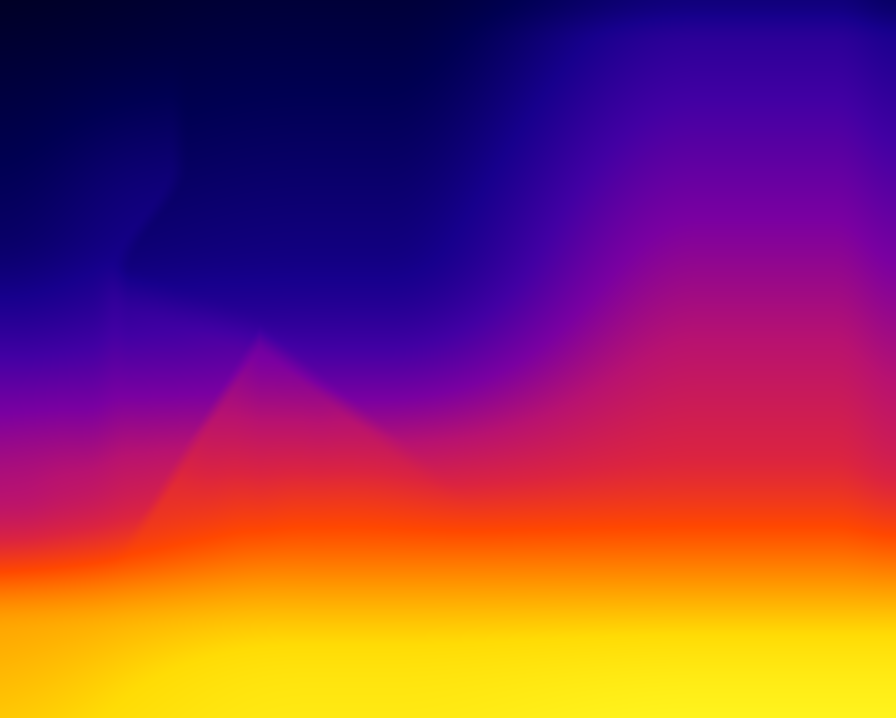
This texture map is drawn by a Shadertoy shader. Its source:

```glsl
#define STREAK_AMOUNT 0.16
#define STREAK_SCALE vec2(30.0, 5.0)
#define RIDGE_PEAK vec2(0.29, 0.54)
#define RIDGE_HEAT 0.65
#define SHELF_HEAT 0.5
#define PLUME_HEAT 0.35
#define EDGE_COOLING 0.35

const int STOPS = 11;
const vec3 HEAT_COLORS[STOPS] = vec3[STOPS](
    vec3(0.00, 0.00, 0.10), vec3(0.00, 0.00, 0.32), vec3(0.09, 0.00, 0.55),
    vec3(0.26, 0.00, 0.64), vec3(0.48, 0.00, 0.63), vec3(0.72, 0.07, 0.44),
    vec3(0.86, 0.14, 0.25), vec3(1.00, 0.28, 0.00), vec3(1.00, 0.57, 0.00),
    vec3(1.00, 0.86, 0.02), vec3(1.00, 0.96, 0.12));

float hash(vec2 p) {
    vec3 q = fract(vec3(p.xyx) * 0.1031);
    q += dot(q, q.yzx + 33.33);
    return fract((q.x + q.y) * q.z);
}

float noise(vec2 p) {
    vec2 cell = floor(p), f = fract(p);
    f = f * f * (3.0 - 2.0 * f);
    return mix(mix(hash(cell), hash(cell + vec2(1, 0)), f.x),
               mix(hash(cell + vec2(0, 1)), hash(cell + vec2(1, 1)), f.x), f.y);
}

// One at the bottom, falling smoothly to zero between two heights
float fall(float low, float high, float v) {
    return 1.0 - smoothstep(low, high, v);
}

// Three vertical heat profiles blended across the width
float baseHeat(vec2 p) {
    float left = 3.65 - 3.45 * p.y + 2.3 * fall(0.30, 0.68, p.y)
               + 2.75 * fall(0.12, 0.32, p.y);
    float middle = 4.05 - 3.5 * p.y + 5.5 * fall(0.03, 0.66, p.y);
    float right = 8.16 - 6.0 * p.y + 1.8 * fall(0.03, 0.38, p.y)
                - 0.45 * smoothstep(0.94, 1.0, p.y);
    float heat = mix(left, middle, smoothstep(-0.05, 0.35, p.x));
    return mix(heat, right, smoothstep(0.43, 0.78, p.x));
}

// Warm slope with a crisp upper edge, fading downward
float ridge(vec2 p) {
    float dx = p.x - RIDGE_PEAK.x;
    float depth = RIDGE_PEAK.y - max(dx, -2.0 * dx) - p.y;
    return smoothstep(-0.012, 0.03, depth) * exp(-5.0 * max(depth, 0.0))
         * fall(0.36, 0.54, p.x) * smoothstep(0.2, 0.34, p.y);
}

// Faint shelf to the left of the ridge
float shelf(vec2 p) {
    float depth = 0.615 - 0.45 * (p.x - 0.137) - p.y;
    return smoothstep(-0.02, 0.05, depth) * exp(-7.0 * max(depth, 0.0))
         * smoothstep(0.10, 0.15, p.x) * fall(0.26, 0.36, p.x);
}

// Dim plume whose right side narrows toward its foot
float plume(vec2 p) {
    float side = mix(0.135, 0.2, smoothstep(0.62, 0.77, p.y));
    return fall(-0.012, 0.012, p.x - side) * smoothstep(0.0, 0.16, p.x)
         * smoothstep(0.38, 0.62, p.y) * fall(0.72, 0.96, p.y);
}

vec3 heatColor(float heat) {
    vec3 color = HEAT_COLORS[0];
    for (int i = 1; i < STOPS; i++)
        color = mix(color, HEAT_COLORS[i], clamp(heat - float(i - 1), 0.0, 1.0));
    return color;
}

void mainImage(out vec4 fragColor, in vec2 fragCoord) {
    vec2 p = fragCoord / iResolution.xy;
    float heat = baseHeat(p);
    heat += RIDGE_HEAT * ridge(p) + SHELF_HEAT * shelf(p) + PLUME_HEAT * plume(p);
    heat -= EDGE_COOLING * smoothstep(0.93, 1.0, p.x) * smoothstep(0.12, 0.4, p.y);

    // Soft upright streaks in the lower left haze
    float haze = fall(0.15, 0.55, p.x) * smoothstep(0.2, 0.36, p.y) * fall(0.45, 0.65, p.y);
    heat += STREAK_AMOUNT * haze * (noise(p * STREAK_SCALE) - 0.5);

    fragColor = vec4(heatColor(heat), 1.0);
}
```
